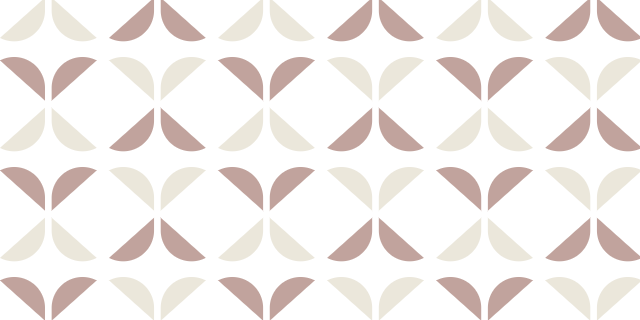
This pattern is drawn by a WebGL 1 fragment shader. Its source:

```glsl
precision highp float;
// Mirrored petal pairs in a grid, alternating rose and cream on white.

uniform vec2 u_resolution;

// Lengths are fractions of the canvas height.
const vec2 CELL = vec2(0.3408, 0.34375);    // spacing of the four-petal motifs
const vec2 ORIGIN = vec2(0.1510, -0.0130);  // centre of the lower left motif
const vec2 HALF_GAP = vec2(0.0104, 0.0109); // motif axes to the petal apex
const float RADIUS = 0.0964;                // rounded side of a petal
const float ARC_HEIGHT = 0.0510;            // arc centre above the motif centre
const float SLOPE = 0.894;                  // rise of the straight cut

const vec3 PAPER = vec3(1.0);
const vec3 CREAM = vec3(0.92, 0.905, 0.86);
const vec3 ROSE = vec3(0.755, 0.64, 0.615);

// Signed distance to the petal in the first quadrant of a motif.
float petalDistance(vec2 p) {
  // Upright edge that bends into a circular arc.
  vec2 fromArc = p - vec2(HALF_GAP.x + RADIUS, ARC_HEIGHT);
  float rounded = length(vec2(fromArc.x, max(fromArc.y, 0.0))) - RADIUS;

  // Straight cut from the apex to the outer tip.
  float cut = dot(p - HALF_GAP, normalize(vec2(SLOPE, -1.0)));
  return max(rounded, cut);
}

void main() {
  vec2 p = gl_FragCoord.xy / u_resolution.y - ORIGIN;
  vec2 cell = floor(p / CELL + 0.5);
  vec2 local = p - cell * CELL;

  // Fold the four petals into one and smooth its edge over a pixel.
  float d = petalDistance(abs(local));
  float coverage = clamp(0.5 - d * u_resolution.y, 0.0, 1.0);

  // Colours swap between columns and between upper and lower petals.
  float swapped = mod(cell.x + step(local.y, 0.0), 2.0);
  vec3 petal = mix(ROSE, CREAM, swapped);

  gl_FragColor = vec4(mix(PAPER, petal, coverage), 1.0);
}
```
